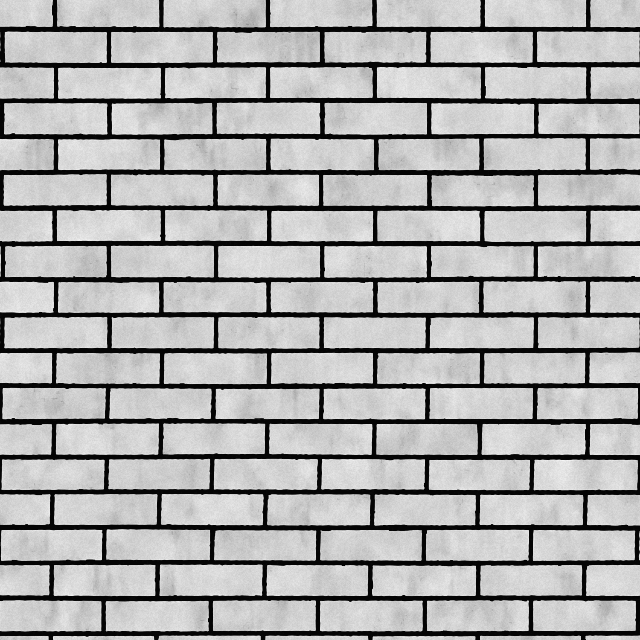
This texture is drawn by a three.js fragment shader. Its source:

```glsl
varying vec2 vUv;

const float ROWS = 18.0;
const float COLUMNS = 6.0;
const vec3 MORTAR = vec3(0.016);
const vec3 BRICK = vec3(0.832);

float hash(vec2 p) {
  vec3 q = fract(vec3(p.xyx) * 0.1031);
  q += dot(q, q.yzx + 33.33);
  return fract((q.x + q.y) * q.z);
}

float noise(vec2 p) {
  vec2 i = floor(p);
  vec2 f = fract(p);
  f = f * f * (3.0 - 2.0 * f);
  float low = mix(hash(i), hash(i + vec2(1.0, 0.0)), f.x);
  float high = mix(hash(i + vec2(0.0, 1.0)), hash(i + vec2(1.0, 1.0)), f.x);
  return mix(low, high, f.y);
}

float fbm(vec2 p) {
  float sum = 0.0;
  float weight = 0.5;
  for (int i = 0; i < 5; i++) {
    sum += weight * noise(p);
    p = p * 2.07 + 17.3;
    weight *= 0.5;
  }
  return sum / 0.96875;
}

float roundedBox(vec2 p, vec2 halfSize, float radius) {
  vec2 q = abs(p) - halfSize + radius;
  return length(max(q, 0.0)) + min(max(q.x, q.y), 0.0) - radius;
}

// Small sideways shift of one vertical joint
float jointShift(vec2 id) {
  return (hash(id + 41.0) - 0.5) * 0.003;
}

// Running bond coordinates: whole part is the brick, fraction the place in it
vec2 bondCoords(vec2 uv) {
  float bow = 0.0026 * sin(3.14159 * uv.y);
  float waver = 0.0016 * (noise(uv * vec2(5.0, 18.0) + 7.0) - 0.5);
  float v = (uv.y + bow + waver - 0.0104) * ROWS;
  float drift = mix(-0.0042, 0.0033, smoothstep(0.03, 0.52, uv.y));
  float u = (uv.x - drift) * COLUMNS + 0.5 * mod(floor(v), 2.0);
  return vec2(u, v);
}

// Signed distance to the brick outline, negative inside
float brickDistance(vec2 cell, vec2 id, vec2 joint) {
  vec2 size = 1.0 / vec2(COLUMNS, ROWS);
  float left = jointShift(id) + joint.x;
  float right = size.x + jointShift(id + vec2(1.0, 0.0)) - joint.x;
  float lift = (hash(id + 73.0) - 0.5) * 0.0008;
  vec2 center = vec2(0.5 * (left + right), 0.5 * size.y + lift);
  vec2 halfSize = vec2(0.5 * (right - left), 0.5 * size.y - joint.y);
  return roundedBox(cell * size - center, halfSize, 0.0016);
}

// Stains, streaks and grain on the brick face
float faceTone(vec2 uv, vec2 id, float d) {
  vec2 p = uv + 3.0 * vec2(hash(id + 5.0), hash(id + 19.0));
  float cloud = fbm(p * 24.0);
  float stain = smoothstep(0.48, 0.78, fbm(p * vec2(30.0, 20.0) + 31.0));
  float streak = noise(p * vec2(150.0, 16.0)) * noise(p * vec2(45.0, 24.0));
  float grain = noise(uv * 420.0) + hash(floor(uv * 768.0)) - 1.0;
  float rim = smoothstep(-0.0032, -0.0008, d) * noise(uv * 70.0);
  float tone = (hash(id + 11.0) - 0.5) * 0.03;
  tone += (cloud - 0.5) * 0.14;
  tone -= stain * (0.05 + 0.07 * streak);
  tone -= (streak - 0.25) * 0.045;
  tone += grain * 0.04 + rim * 0.05;
  // Sparse dark pits
  float pit = smoothstep(0.86, 0.96, noise(uv * 260.0 + 9.0));
  return tone - pit * stain * 0.1;
}

void main() {
  vec2 bond = bondCoords(vUv);
  vec2 id = floor(bond);
  float d = brickDistance(fract(bond), id, vec2(0.0034, 0.0038));

  // Rough edges with a few chips
  d += (noise(vUv * 230.0) - 0.5) * 0.0009;
  d += smoothstep(0.80, 0.95, noise(vUv * 95.0 + 3.0)) * 0.0012;

  vec3 face = BRICK + faceTone(vUv, id, d);
  vec3 mortar = MORTAR + 0.02 * smoothstep(0.7, 1.0, noise(vUv * 300.0));
  float cover = 1.0 - smoothstep(-0.0008, 0.0008, d);
  gl_FragColor = vec4(mix(mortar, face, cover), 1.0);
}
```
